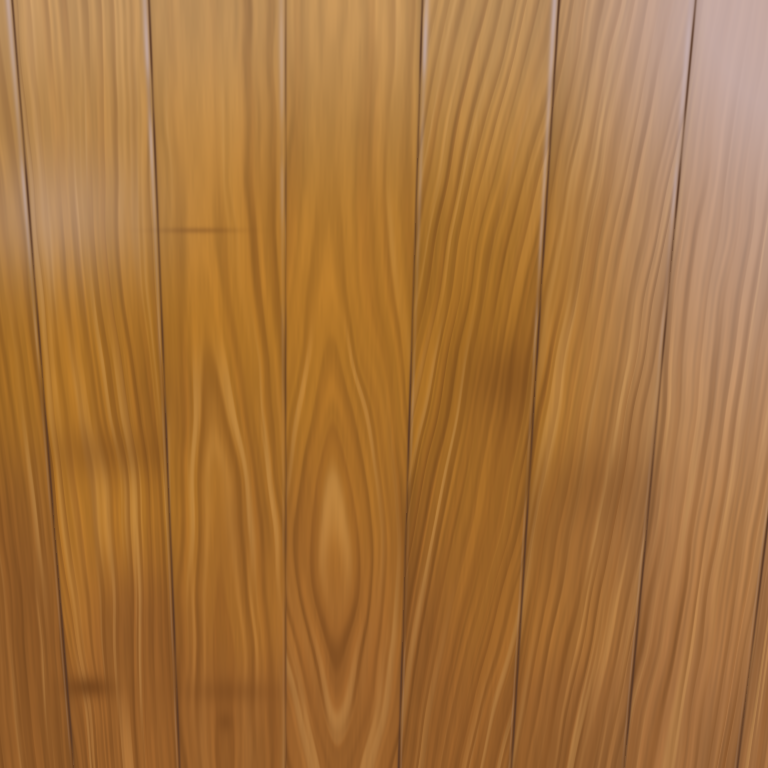
A three.js fragment shader for this texture:

```glsl
// Varnished wood planks seen in slight perspective: seams fan out upward from a fixed axis.
// Each plank bends its own grain field (straight, leaning or arched), which is sliced
// into growth rings and veins; stains, soft window sheen and worn seams go on top.
varying vec2 vUv;

// Layout: seam spacing at the bottom and top edges, about one upright seam
const float AXIS_X = 0.372;
const float AXIS_SEAM = 2.0;
const float SPACING_LEFT = 0.138;
const float SPACING_RIGHT = 0.147;
const float SPACING_TOP = 0.178;
const float SEAM_WIDTH = 0.0017;
const float GLINT_WIDTH = 0.0026;

// Grain
const float STRAIGHT_SCALE = 1.7;
const float RING_FREQ = 5.5;
const float VEIN_FREQ = 11.0;
const float FIBRE_FREQ = 60.0;
const float RING_DEPTH = 0.30;

// Colours
const vec3 UMBER = vec3(0.41, 0.24, 0.10);
const vec3 BROWN = vec3(0.57, 0.36, 0.165);
const vec3 GOLD = vec3(0.655, 0.435, 0.155);
const vec3 HONEY = vec3(0.76, 0.585, 0.35);
const vec3 ROSE = vec3(0.72, 0.53, 0.385);
const vec3 SHEEN = vec3(0.79, 0.70, 0.70);
const vec3 GROOVE = vec3(0.33, 0.21, 0.14);

float hash(vec2 p) {
  vec3 q = fract(vec3(p.xyx) * 0.1031);
  q += dot(q, q.yzx + 33.33);
  return fract((q.x + q.y) * q.z);
}

float noise(vec2 p) {
  vec2 i = floor(p);
  vec2 f = fract(p);
  f = f * f * (3.0 - 2.0 * f);
  return mix(mix(hash(i), hash(i + vec2(1.0, 0.0)), f.x),
             mix(hash(i + vec2(0.0, 1.0)), hash(i + vec2(1.0, 1.0)), f.x), f.y);
}

// Soft elliptical spot, 1 at its centre
float spot(vec2 p, vec2 centre, vec2 radius) {
  vec2 q = (p - centre) / radius;
  return exp(-dot(q, q));
}

// Grain height across a plank; its level lines are the growth rings
float grainField(float u, float y, float id, float arched) {
  float warp = noise(vec2(u * 1.6 + id * 17.0, y * 3.0 + id * 5.0)) - 0.5;
  float ripple = noise(vec2(u * 5.0 + id * 9.0, y * 13.0)) - 0.5;
  float lean = id > 2.5 ? max(0.15, 1.0 - 0.33 * (id - 3.0)) : -0.15;
  float straight = STRAIGHT_SCALE * (u - lean * (y - 0.5) + 0.14 * warp);
  // Arches close around a centre and straighten out far above it
  float du = u - 0.44 + 0.14 * y;
  float dy = (y - mix(0.06, 0.27, id - 1.0)) * mix(1.2, 1.75, id - 1.0);
  float rise = dy > 0.0 ? 0.6 * (1.0 - exp(-dy / 0.6)) : dy;
  float arch = 1.15 * sqrt(du * du + 0.006) + sqrt(rise * rise + 0.02) + 0.2 * warp;
  return mix(straight, arch, arched) + 0.05 * ripple + id * 3.7;
}

void main() {
  float x = vUv.x;
  float y = vUv.y;

  // Plank coordinates
  float bottom = x < AXIS_X ? SPACING_LEFT : SPACING_RIGHT;
  float spacing = mix(bottom, SPACING_TOP, y);
  float across = (x - AXIS_X) / spacing + AXIS_SEAM;
  float id = floor(across);
  float u = across - id;
  float arched = step(0.5, id) * step(id, 2.5);

  // Rings, veins and fibres; the heart of an arched plank is calm near the top
  float g = grainField(u, y, id, arched);
  float calm = 1.0 - 0.8 * arched * smoothstep(0.48, 0.62, y) * spot(vec2(u, 0.0), vec2(0.32, 0.0), vec2(0.24, 1.0));
  float t = fract(g * RING_FREQ + 0.9 * noise(vec2(g * 3.0, id)));
  float ring = smoothstep(0.35, 0.82, t) * (1.0 - smoothstep(0.84, 1.0, t));
  ring *= calm * (0.2 + 1.0 * noise(vec2(g * 4.0, y * 6.0 + id * 3.0)));
  float vein = mix(0.45, noise(vec2(g * VEIN_FREQ, y * 2.5 + id * 7.0)), calm);
  float fine = noise(vec2(g * VEIN_FREQ * 2.3, y * 6.0 + id * 11.0));
  float fibre = noise(vec2(u * FIBRE_FREQ, y * 30.0 + id * 5.0));
  float blotch = noise(vec2(u * 1.5 + id * 13.0, y * 6.0 + id * 4.0));

  // Base wood: darker low down, golden in the middle, honey at the top, rosy at the right
  vec3 wood = mix(BROWN, GOLD, smoothstep(0.1, 0.55, y + 0.25 * (blotch - 0.5)));
  wood = mix(wood, HONEY, 0.62 * smoothstep(0.55, 1.05, y));
  wood = mix(wood, ROSE, smoothstep(0.62, 0.95, x) * (0.4 + 0.5 * y));
  wood *= 0.97 + 0.07 * hash(vec2(id + 8.0, 2.0));
  wood = mix(wood, HONEY, 0.38 * smoothstep(0.5, 0.95, vein) * smoothstep(0.25, 0.8, fine));
  wood = mix(wood, UMBER, RING_DEPTH * ring + 0.17 * smoothstep(0.5, 0.1, vein));
  wood *= 0.89 + 0.13 * fine + 0.04 * fibre + 0.07 * blotch;

  // Stains, a small knot and a cross scratch
  vec2 board = vec2(across, y);
  float stain = 0.75 * spot(board, vec2(0.2, 0.105), vec2(0.2, 0.014));
  stain += 0.32 * spot(board, vec2(0.5, 0.41), vec2(0.6, 0.035)) * step(abs(across - 0.5), 0.5);
  stain += 0.28 * spot(board, vec2(1.5, 0.10), vec2(0.45, 0.016));
  stain += 0.40 * spot(board, vec2(1.44, 0.06), vec2(0.07, 0.014));
  stain += 0.35 * spot(board, vec2(1.3, 0.70), vec2(0.3, 0.004));
  stain += 0.34 * spot(board, vec2(3.75, 0.51), vec2(0.3, 0.05));
  stain += 0.25 * spot(board, vec2(4.6, 0.37), vec2(0.4, 0.05));
  wood = mix(wood, UMBER, min(stain, 0.8));

  // Window sheen in the varnish
  float sheen = 0.72 * smoothstep(0.68, 1.03, x) * smoothstep(0.15, 1.0, y);
  sheen += 0.40 * spot(vUv, vec2(0.07, 0.72), vec2(0.14, 0.09));
  sheen += 0.26 * smoothstep(0.7, 1.0, y) * (0.6 + 0.8 * abs(x - 0.45));
  wood = mix(wood, SHEEN, min(sheen, 0.8));

  // Seams: a thin worn groove, faint on the axis, with a glint that widens toward the top
  float seam = floor(across + 0.5);
  float d = (across - seam) * spacing;
  float side = seam < 3.5 && seam > 2.5 ? 1.0 : -1.0;
  float faint = abs(seam - AXIS_SEAM) < 0.5 ? 0.55 : 1.0;
  float wear = smoothstep(0.0, 0.9, noise(vec2(seam * 7.0, y * 16.0)));
  float glintWidth = GLINT_WIDTH * (0.5 + 1.0 * y * y);
  float glint = exp(-pow((d - side * (SEAM_WIDTH + glintWidth)) / glintWidth, 2.0));
  wood *= 1.0 - 0.10 * faint * exp(-abs(d) / 0.006);
  wood = mix(wood, SHEEN, faint * glint * (0.3 + 0.7 * wear) * (0.15 + 0.6 * smoothstep(0.4, 1.0, y)));
  float groove = exp(-pow(d / SEAM_WIDTH, 2.0));
  wood = mix(wood, GROOVE, faint * groove * (0.4 + 0.45 * wear));

  gl_FragColor = vec4(wood, 1.0);
}
```
